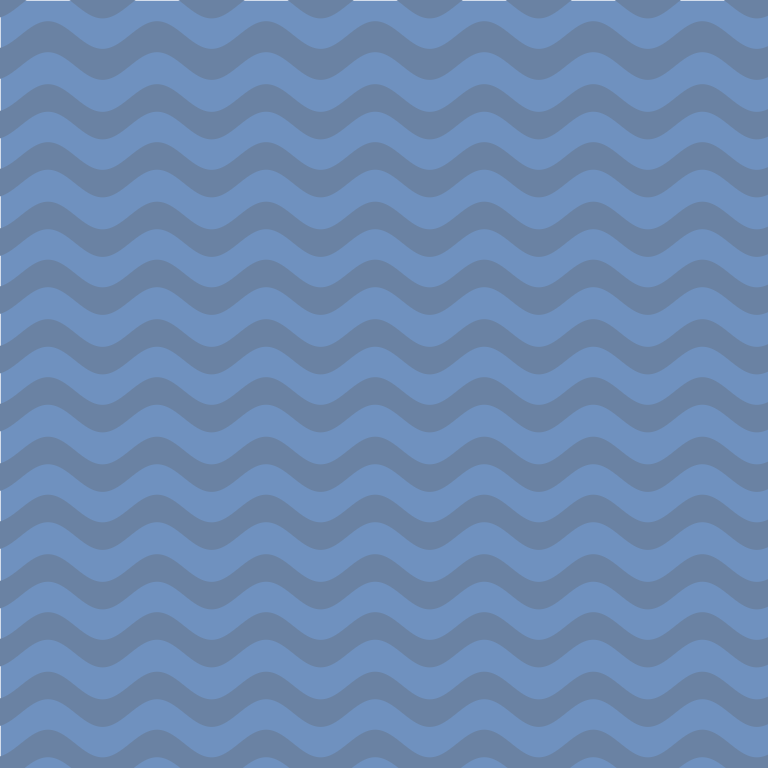
Write a three.js fragment shader that draws this pattern.

```glsl
#define LIGHT_BLUE vec3(0.435, 0.570, 0.750)
#define SLATE_BLUE vec3(0.415, 0.510, 0.640)
#define RIM_COLOUR vec3(0.86, 0.89, 0.94)
#define WAVE_LENGTH 0.142
#define CREST_X 0.0625
#define AMPLITUDE 0.018
#define ROW_HEIGHT 0.0765
#define FIRST_ROW 0.1276
#define BAND_WIDTH 0.0359
#define ROW_JITTER 0.001
#define SEAM_RISE 0.0045
#define RIM_WIDTH 0.0012

varying vec2 vUv;

const float TAU = 6.2831853;

// Coverage of the region where the signed distance is negative
float fill(float dist, float blur) {
  return clamp(0.5 - dist / blur, 0.0, 1.0);
}

// Signed distance to the nearest wavy band, measured down from the top
float bandDistance(vec2 p) {
  float phase = TAU * (p.x - CREST_X) / WAVE_LENGTH;
  float level = p.y + AMPLITUDE * cos(phase) - FIRST_ROW;
  float margin = 0.5 * (ROW_HEIGHT - BAND_WIDTH);
  float row = floor((level + margin) / ROW_HEIGHT);
  float offset = level - row * ROW_HEIGHT + ROW_JITTER * mod(row, 2.0);

  // The seam near the top thickens one band and lifts the band above it
  float upper = -SEAM_RISE * step(row, -0.5);
  float lower = BAND_WIDTH - SEAM_RISE * step(row, -1.5);
  float slope = AMPLITUDE * TAU / WAVE_LENGTH * sin(phase);
  return max(upper - offset, offset - lower) / sqrt(1.0 + slope * slope);
}

void main() {
  vec2 p = vec2(vUv.x, 1.0 - vUv.y);
  float blur = max(fwidth(vUv.y), 0.0001);

  // Pale hairline along the top and left edges, under the bands
  float rim = fill(min(p.x, p.y) - RIM_WIDTH, blur);
  vec3 colour = mix(LIGHT_BLUE, RIM_COLOUR, rim);

  colour = mix(colour, SLATE_BLUE, fill(bandDistance(p), blur));
  gl_FragColor = vec4(colour, 1.0);
}
```
